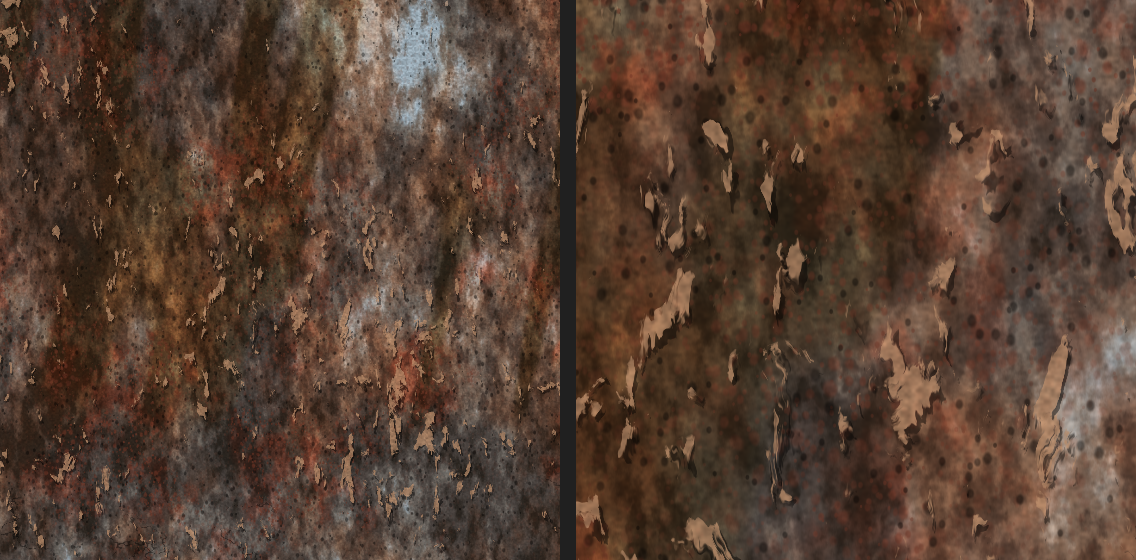
Left, the full canvas; right, a detail of the centre.
This texture is drawn by a WebGL 2 fragment shader. Its source:

```glsl
#version 300 es
precision highp float;

uniform vec2 u_resolution;
out vec4 fragColor;

float hash(vec2 p) {
    return fract(sin(dot(p, vec2(127.1, 311.7))) * 43758.5453);
}

float noise(vec2 p) {
    vec2 i = floor(p), f = fract(p);
    f = f * f * (3.0 - 2.0 * f);
    return mix(mix(hash(i), hash(i + vec2(1, 0)), f.x),
               mix(hash(i + vec2(0, 1)), hash(i + vec2(1, 1)), f.x), f.y);
}

float fbm(vec2 p) {
    float sum = 0.0, amp = 1.0, total = 0.0;
    for (int i = 0; i < 5; i++) {
        sum += amp * noise(p);
        total += amp;
        amp *= 0.56;
        p = mat2(0.96, 0.28, -0.28, 0.96) * p * 2.03 + 17.3;
    }
    return sum / total;
}

float blob(vec2 p, vec2 center, vec2 radius) {
    vec2 d = (p - center) / radius;
    return exp(-dot(d, d));
}

// Scattered soft-edged specks, one per cell, slightly taller than wide
float specks(vec2 p, float scale, float density) {
    vec2 q = p * scale * vec2(1.0, 0.75);
    vec2 cell = floor(q);
    float cover = 0.0;
    for (int y = -1; y <= 1; y++)
    for (int x = -1; x <= 1; x++) {
        vec2 id = cell + vec2(x, y);
        vec2 center = id + vec2(hash(id + 3.1), hash(id + 8.7));
        float radius = 0.15 + 0.3 * hash(id + 5.3);
        float spot = 1.0 - smoothstep(radius * 0.5, radius * 1.2, length(q - center));
        cover = max(cover, spot * step(hash(id + 1.9), density));
    }
    return cover;
}

vec3 plasterRamp(float t) {
    vec3 c = mix(vec3(0.18, 0.135, 0.105), vec3(0.32, 0.25, 0.215), smoothstep(0.05, 0.42, t));
    c = mix(c, vec3(0.47, 0.385, 0.33), smoothstep(0.38, 0.64, t));
    return mix(c, vec3(0.68, 0.65, 0.63), smoothstep(0.62, 0.98, t));
}

void main() {
    vec2 uv = gl_FragCoord.xy / u_resolution;
    vec2 ragged = vec2(fbm(uv * vec2(24.0, 13.0)), fbm(uv * vec2(22.0, 11.0) + 40.0)) - 0.5;
    vec2 p = uv + ragged * vec2(0.04, 0.10);

    // Broad worn and sooty zones
    float topPatch = blob(p, vec2(0.68, 0.94), vec2(0.15, 0.14));
    float foot = 1.0 - smoothstep(0.08, 0.27, p.y);
    float tone = 0.44 + 0.42 * topPatch;
    tone += 0.22 * blob(p, vec2(0.25, 0.69), vec2(0.06, 0.08));
    tone += 0.14 * blob(p, vec2(0.50, 0.46), vec2(0.22, 0.11));
    tone += 0.17 * blob(p, vec2(0.11, 0.40), vec2(0.12, 0.10));
    tone += 0.18 * blob(p, vec2(0.33, 0.34), vec2(0.05, 0.11));
    tone += 0.12 * blob(p, vec2(0.58, 0.02), vec2(0.30, 0.09));
    tone -= 0.20 * blob(p, vec2(0.32, 0.85), vec2(0.24, 0.13));
    tone -= 0.18 * blob(p, vec2(0.97, 0.72), vec2(0.17, 0.20));
    tone -= 0.17 * blob(p, vec2(0.07, 0.20), vec2(0.22, 0.05));
    tone -= 0.12 * blob(p, vec2(0.50, 0.17), vec2(0.14, 0.09));

    // Mottling, drawn out downwards
    tone += 0.75 * (fbm(p * vec2(7.0, 4.5) + 3.0) - 0.5);
    tone += 0.85 * (fbm(uv * vec2(32.0, 15.0) + 9.0) - 0.5);
    tone += 0.65 * (fbm(uv * vec2(95.0, 48.0) + 21.0) - 0.5);

    // Leaning drip stains
    vec2 lean = vec2(uv.x - 0.17 * uv.y + ragged.x * 0.025, uv.y + ragged.y * 0.05);
    float drip = smoothstep(0.56, 0.76, noise(lean * vec2(17.0, 3.2) + 5.0));
    drip *= smoothstep(0.18, 0.36, p.y) * (1.0 - 0.55 * topPatch);
    tone -= 0.20 * drip;

    // Small soft dark blotches
    float blotch = smoothstep(0.57, 0.70, fbm(uv * vec2(46.0, 25.0) + 70.0));
    tone -= 0.17 * blotch;
    vec3 color = plasterRamp(tone);

    // Warm and cool drift
    float warmth = 0.53 + 2.2 * (fbm(uv * vec2(9.0, 6.0) + 31.0) - 0.5)
                 + 0.9 * (fbm(uv * vec2(40.0, 22.0) + 52.0) - 0.5)
                 - 0.45 * topPatch - 0.35 * foot;
    color *= mix(vec3(0.88, 1.02, 1.12), vec3(1.10, 0.96, 0.84), clamp(warmth, 0.0, 1.0));
    color = mix(color, color * vec3(0.98, 0.92, 0.66), 0.75 * drip);

    // Reddish rust haze and specks
    float rust = smoothstep(0.50, 0.68, fbm(uv * vec2(8.0, 6.0) + 83.0));
    rust = max(rust, 0.8 * blob(p, vec2(0.08, 0.90), vec2(0.14, 0.11)));
    rust = max(rust, 0.7 * blob(p, vec2(0.50, 0.47), vec2(0.16, 0.11)));
    rust = max(rust, blob(p, vec2(0.0, 0.48), vec2(0.04, 0.13)));
    float haze = rust * smoothstep(0.42, 0.64, fbm(uv * vec2(38.0, 24.0) + 14.0));
    color = mix(color, color * vec3(1.20, 0.84, 0.76), haze * 0.8);
    float spots = max(specks(uv + ragged * 0.012, 105.0, 0.42), specks(uv, 190.0, 0.32));
    color = mix(color, vec3(0.43, 0.20, 0.14), spots * (0.10 + 0.45 * rust));
    color *= 1.0 - 0.40 * specks(uv + 0.37, 130.0, 0.13);

    // Raised paint flakes with shaded lower edges
    vec2 flakeUv = uv * vec2(78.0, 33.0) + ragged * 3.0;
    float flakeZone = 0.12 * smoothstep(0.45, 0.65, fbm(uv * 6.0 + 60.0));
    flakeZone += 0.15 * blob(p, vec2(0.75, 0.31), vec2(0.04, 0.14));
    flakeZone += 0.12 * blob(p, vec2(0.65, 0.48), vec2(0.09, 0.08));
    float edge = 0.76 - flakeZone;
    float flake = smoothstep(edge, edge + 0.06, fbm(flakeUv));
    float shade = smoothstep(edge, edge + 0.06, fbm(flakeUv + vec2(-0.22, 0.20)));
    color *= 1.0 - 0.45 * shade * (1.0 - flake);
    color = mix(color, mix(vec3(0.70, 0.53, 0.40), vec3(0.70, 0.67, 0.64), topPatch), flake * 0.75);

    // Hairline cracks near the foot
    float crack = abs(fbm(uv * vec2(9.0, 14.0) + 47.0) - 0.5);
    crack = (1.0 - smoothstep(0.002, 0.009, crack)) * foot;
    color *= 1.0 - 0.4 * crack * smoothstep(0.5, 0.65, noise(uv * 9.0 + 2.0));

    // Fine grit
    color *= 1.0 + 0.24 * (noise(uv * 290.0) - 0.5) + 0.14 * (noise(uv * 470.0 + 11.0) - 0.5);
    fragColor = vec4(clamp(color, 0.0, 1.0), 1.0);
}
```
